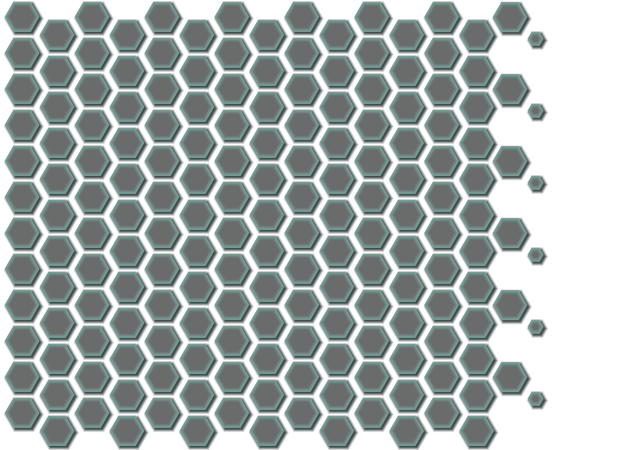
Give the GLSL for this pattern, as a WebGL 1 fragment shader.

```glsl
precision highp float;
uniform vec2 u_resolution;

// Lengths are fractions of the canvas height, y runs downwards.
#define COLUMNS 14.0
#define ROWS 12.0
#define PITCH vec2(0.0777, 0.08)
#define FIRST_CENTER vec2(0.0490, 0.0374)
#define TILE_APOTHEM 0.0335
#define CHIP_APOTHEM 0.0155
#define GLOW_WIDTH 0.0115
#define SHADOW_OFFSET vec2(0.0042, 0.0040)
#define SHADOW_STRENGTH 0.84
#define BODY_COLOR vec3(0.415, 0.420, 0.420)
#define GLOW_COLOR vec3(0.465, 0.630, 0.600)
#define SHADOW_COLOR vec3(0.120, 0.160, 0.160)

// Distance to a hexagon with flat top and bottom.
float hexagon(vec2 p, float apothem) {
  p = abs(p);
  return max(p.y, dot(p, vec2(0.8660254, 0.5))) - apothem;
}

// One vertical stack of evenly spaced hexagons.
float stack(vec2 p, vec2 first, float spacing, float count, float apothem) {
  float row = clamp(floor((p.y - first.y) / spacing + 0.5), 0.0, count - 1.0);
  return hexagon(p - first - vec2(0.0, row * spacing), apothem);
}

// Staggered honeycomb, then the loose tiles and chips on its right side.
float honeycomb(vec2 p) {
  float nearest = floor((p.x - FIRST_CENTER.x) / PITCH.x + 0.5);
  float d = 10.0;
  for (int i = -1; i <= 1; i++) {
    float column = clamp(nearest + float(i), 0.0, COLUMNS - 1.0);
    float stagger = 0.5 * mod(column, 2.0);
    vec2 first = FIRST_CENTER + PITCH * vec2(column, stagger);
    d = min(d, stack(p, first, PITCH.y, ROWS, TILE_APOTHEM));
  }
  float spacing = 2.0 * PITCH.y;
  float count = 0.5 * ROWS;
  vec2 tile = FIRST_CENTER + vec2(COLUMNS * PITCH.x - 0.0035, 0.0006);
  vec2 chip = tile + vec2(0.0568, 0.0481);
  d = min(d, stack(p, tile, spacing, count, TILE_APOTHEM));
  return min(d, stack(p, chip, spacing, count, CHIP_APOTHEM));
}

void main() {
  vec2 p = gl_FragCoord.xy / u_resolution.y;
  p.y = 1.0 - p.y;
  float pixel = 1.0 / u_resolution.y;

  // Soft drop shadow towards the lower right.
  float shadowDistance = honeycomb(p - SHADOW_OFFSET);
  float shadow = 1.0 - smoothstep(-0.003, 0.007, shadowDistance);
  vec3 color = mix(vec3(1.0), SHADOW_COLOR, SHADOW_STRENGTH * shadow);

  // Grey body with a glow along the inner edge.
  float d = honeycomb(p);
  float glow = smoothstep(-GLOW_WIDTH, 0.0, d);
  vec3 tileColor = mix(BODY_COLOR, GLOW_COLOR, glow);
  float coverage = 1.0 - smoothstep(-0.7 * pixel, 0.7 * pixel, d);

  gl_FragColor = vec4(mix(color, tileColor, coverage), 1.0);
}
```
